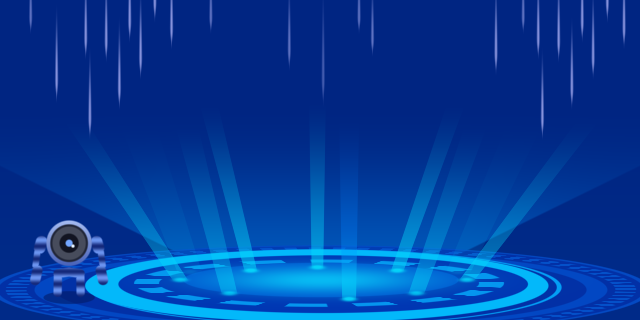
Give the GLSL for this background, as a WebGL 1 fragment shader.

```glsl
precision highp float;
// A glowing blue stage: flattened rings on the floor, light beams rising from
// its rim, thin streaks falling from the top and a small round machine at left.
// Coordinates are in canvas heights, so x runs from 0 to 2 and y from 0 to 1.
uniform vec2 u_resolution;

const vec3 CYAN = vec3(0.02, 0.84, 0.98);
const vec3 NAVY = vec3(0.0, 0.145, 0.51);
float px; // one pixel, in canvas heights

float fill(float d) { return 1.0 - smoothstep(-px, px, d); }

// Radius in a flattened circle (x) and its smoothing width (y)
vec2 oval(vec2 d, float squash) {
  float r = length(d / vec2(1.0, squash));
  vec2 slope = vec2(d.x, d.y / (squash * squash)) / max(r, 0.001);
  return vec2(r, 0.8 * px * max(length(slope), 1.0));
}

float disc(vec2 o, float radius) {
  return 1.0 - smoothstep(radius - o.y, radius + o.y, o.x);
}

float band(vec2 o, float inner, float outer) {
  return disc(o, outer) - disc(o, inner);
}

// Beam that widens and fades upward, with a small bright pool at its foot
float beam(vec2 p, vec2 foot, vec2 top, float halfWidth) {
  float t = (p.y - foot.y) / (top.y - foot.y);
  float d = abs(p.x - mix(foot.x, top.x, t)) - halfWidth * mix(0.7, 1.0, t);
  float shaft = (1.0 - smoothstep(-0.002, 0.002, d)) * smoothstep(-0.01, 0.03, t);
  float pool = exp(-2.0 * pow(length((p - foot) / vec2(0.03, 0.009)), 3.0));
  return 0.58 * shaft * pow(clamp(1.0 - t, 0.0, 1.0), 1.3) + 0.9 * pool;
}

// Tapered falling streak whose lower tip is at the given height
float streak(vec2 p, float x, float tip, float len) {
  float t = (p.y - tip) / len;
  float w = 0.007 * smoothstep(0.0, 0.25, t) * (1.0 - 0.7 * t);
  float core = 1.0 - smoothstep(0.0, max(w, 0.001) + px * 0.5, abs(p.x - x));
  return core * smoothstep(0.0, 0.2, t) * (1.0 - smoothstep(0.3, 1.0, t));
}

float capsule(vec2 p, vec2 a, vec2 b, float r) {
  vec2 ab = b - a;
  return length(p - a - ab * clamp(dot(p - a, ab) / dot(ab, ab), 0.0, 1.0)) - r;
}

vec3 drawFloor(vec3 col, vec2 p) {
  // Faint outer rings and tick marks
  vec2 d = p - vec2(1.003, 0.094);
  vec2 o = oval(d, 0.135);
  float ticks = smoothstep(-0.2, 0.2, sin(atan(d.y / 0.135, d.x) * 80.0));
  col = mix(col, vec3(0.01, 0.20, 0.70), 0.7 * disc(o, 1.03));
  col = mix(col, vec3(0.01, 0.34, 0.84), 0.6 * band(o, 0.83, 0.895));
  col = mix(col, vec3(0.02, 0.38, 0.86), 0.65 * ticks * band(o, 0.92, 0.985));
  col = mix(col, vec3(0.02, 0.36, 0.84), 0.6 * band(o, 1.01, 1.03));

  // Thin outer line and bright crescent ring around the stage
  col = mix(col, vec3(0.01, 0.62, 0.96), band(oval(p - vec2(1.018, 0.102), 0.16), 0.722, 0.737));
  col = mix(col, vec3(0.01, 0.72, 0.98), disc(oval(p - vec2(0.99, 0.107), 0.157), 0.724));
  col = mix(col, vec3(0.0, 0.21, 0.70), disc(oval(p - vec2(1.01, 0.112), 0.141), 0.64));

  // Dashed ring
  d = p - vec2(0.997, 0.115);
  o = oval(d, 0.128);
  float dash = smoothstep(-0.4, -0.2, cos((atan(d.y / 0.128, d.x) + 0.07) * 16.0));
  col = mix(col, vec3(0.02, 0.62, 0.96), 0.9 * dash * band(o, 0.5, 0.578));

  // Glowing centre
  o = oval(p - vec2(1.003, 0.125), 0.125);
  col = mix(col, vec3(0.0, 0.31, 0.80), disc(o, 0.43));
  return mix(col, vec3(0.03, 0.75, 0.96), 0.95 * exp(-9.0 * o.x * o.x));
}

vec3 drawMachine(vec3 col, vec2 p) {
  vec2 q = p - vec2(0.216, 0.24);
  vec2 m = vec2(abs(q.x), q.y);
  // Limbs, mirrored left and right
  float limbs = capsule(m, vec2(0.086, 0.005), vec2(0.092, -0.015), 0.018);
  limbs = min(limbs, capsule(m, vec2(0.098, -0.02), vec2(0.105, -0.07), 0.010));
  limbs = min(limbs, capsule(m, vec2(0.099, -0.085), vec2(0.106, -0.115), 0.016));
  limbs = min(limbs, capsule(m, vec2(0.0, -0.09), vec2(0.035, -0.095), 0.014));
  limbs = min(limbs, capsule(m, vec2(0.035, -0.10), vec2(0.036, -0.155), 0.013));
  float shade = 0.5 + 0.5 * sin(q.y * 160.0);
  col = mix(col, vec3(0.01, 0.10, 0.40), 0.6 * disc(oval(q + vec2(0.0, 0.17), 0.25), 0.08));
  col = mix(col, mix(vec3(0.08, 0.16, 0.48), vec3(0.42, 0.58, 0.94), shade), fill(limbs));
  // Round body with a dark lens
  float r = length(q);
  col = mix(col, mix(vec3(0.28, 0.38, 0.72), vec3(0.65, 0.74, 0.95), 0.5 + 7.0 * q.y), fill(r - 0.071));
  col = mix(col, vec3(0.13, 0.15, 0.22), fill(r - 0.059));
  col = mix(col, vec3(0.28, 0.30, 0.36), fill(r - 0.052));
  col = mix(col, vec3(0.07, 0.08, 0.13), fill(r - 0.030));
  col = mix(col, vec3(0.45, 0.65, 1.0), fill(r - 0.011));
  return mix(col, vec3(0.9, 0.95, 1.0), fill(length(q - vec2(0.012, -0.009)) - 0.005));
}

void main() {
  px = 1.0 / u_resolution.y;
  vec2 p = gl_FragCoord.xy * px;

  // Night gradient with a wide fan of light, weaker at the sides
  float side = abs(p.x - 1.0);
  float fan = smoothstep(-0.004, 0.004, p.y + 0.008 - 0.49 * side);
  float low = pow(1.0 - smoothstep(0.14, 0.68, p.y), 1.15);
  low *= mix(0.1, 1.0 - 0.3 * smoothstep(0.4, 1.0, side), fan);
  vec3 col = drawFloor(mix(NAVY, vec3(0.0, 0.34, 0.73), low), p);

  // Beams: mirrored pairs about a slightly leaning axis, then two upright ones
  vec2 m = vec2(abs(p.x - 1.005 - 0.05 * p.y), p.y);
  float light = beam(m, vec2(0.229, 0.154), vec2(0.385, 0.67), 0.028);
  light += 0.8 * beam(m, vec2(0.292, 0.083), vec2(0.45, 0.60), 0.035);
  light += 0.85 * beam(m, vec2(0.448, 0.125), vec2(0.80, 0.62), 0.034);
  light += 0.2 * beam(m, vec2(0.42, 0.15), vec2(0.60, 0.60), 0.055);
  light += beam(p, vec2(0.992, 0.164), vec2(0.992, 0.68), 0.026);
  col = mix(col, CYAN, min(light, 0.95));
  light = beam(p, vec2(1.091, 0.065), vec2(1.091, 0.62), 0.031);
  col = mix(col, mix(vec3(0.0, 0.50, 1.0), CYAN, 1.0 - smoothstep(0.07, 0.3, p.y)), min(light, 0.95));

  // Falling streaks: a repeated cluster, evenly spread short ones, long ones
  vec2 c = vec2(mod(p.x, 1.414), p.y);
  float rain = streak(c, 0.268, 0.81, 0.3);
  for (int i = 0; i < 7; i++) {
    float n = float(i);
    float drop = mod(n, 2.0) < 0.5 ? 0.44 - 0.047 * n : 0.23 - 0.031 * n;
    rain += streak(c, 0.281 + 0.042 * n + 0.01 * sin(1.1 * n), 1.0 - drop, 0.3);
  }
  for (int i = 0; i < 4; i++) {
    float n = float(i);
    rain += 0.7 * streak(p, 0.096 + 0.513 * n + 0.05 * max(sin(1.6 * n), 0.0), 0.89, 0.24);
  }
  rain += streak(p, 0.177, 0.675, 0.32) + streak(p, 1.55, 0.76, 0.32);
  rain += 0.7 * (streak(p, 0.904, 0.775, 0.3) + streak(p, 1.164, 0.82, 0.25));
  rain += 0.5 * streak(p, 1.01, 0.66, 0.4);
  col = mix(col, vec3(0.66, 0.68, 0.95), 0.8 * min(rain, 1.0));

  gl_FragColor = vec4(drawMachine(col, p), 1.0);
}
```
